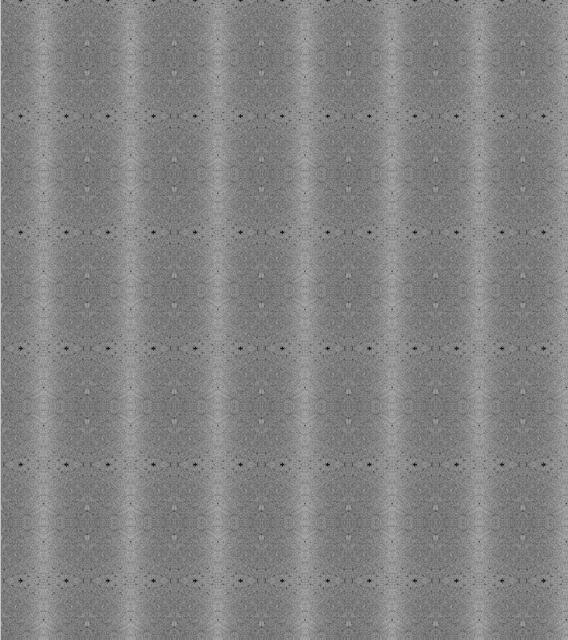
Reproduce this pattern procedurally as a Shadertoy shader.

```glsl
// Grey worn concrete, mirrored into tiles with pale vertical bands, sparse specks, hairlines and dark arrow chips.
const vec2 REPEATS = vec2(6.518, 5.51);   // tiles across and down
const float TILE_RATIO = 1.337;           // tile height / width
const float BASE_GREY = 0.473;
const float SLOPE_GAIN = 0.045;
const float BAND_GAIN = 0.08;
const float BAND_WIDTH = 0.12;
const float ROW_GAIN = 0.03;
const float GRAIN_GAIN = 0.2;
const float GRAIN_SCALE = 88.0;
const float CRACK_SCALE = 5.0;
const float CRACK_WIDTH = 0.003;
const float EDGE_WIDTH = 0.0014;          // pale rim at the left, in canvas widths
const vec2 CHIP_POS = vec2(0.24, 0.0);
const vec3 CHIP_COLOR = vec3(0.08);
const vec3 SPECK_COLOR = vec3(0.2);
const vec3 PALE_COLOR = vec3(0.68);
const mat2 TURN = mat2(0.82, 0.572, -0.572, 0.82);

vec2 hash2(vec2 p) {
    vec3 a = fract(p.xyx * vec3(0.1031, 0.1030, 0.0973));
    a += dot(a, a.yzx + 33.33);
    return fract((a.xx + a.yz) * a.zy);
}

float valueNoise(vec2 p) {
    vec2 i = floor(p), f = fract(p);
    f = f * f * (3.0 - 2.0 * f);
    vec2 e = vec2(1, 0);
    return mix(mix(hash2(i).x, hash2(i + e).x, f.x),
               mix(hash2(i + e.yx).x, hash2(i + e.xx).x, f.x), f.y);
}

// Distance between the two nearest cell points: near zero on cell borders
float cellBorder(vec2 p) {
    vec2 i = floor(p);
    float near1 = 9.0, near2 = 9.0;
    for (int y = -1; y <= 1; y++)
    for (int x = -1; x <= 1; x++) {
        vec2 c = i + vec2(x, y);
        float d = length(c + hash2(c + 7.0) - p);
        near2 = min(near2, max(near1, d));
        near1 = min(near1, d);
    }
    return near2 - near1;
}

float fillShape(float d, float aa) {
    return 1.0 - smoothstep(-0.5 * aa, 0.5 * aa, d);
}

float ellipse(vec2 p, vec2 r) {
    return (length(p / r) - 1.0) * min(r.x, r.y);
}

// One small oval per chosen cell of a turned grid, kept inside that cell
float specks(vec2 p, float scale, float density, float radius, float aa) {
    p = TURN * p + 5.0;
    vec2 cell = floor(p * scale);
    vec2 h = hash2(cell + 41.0), k = hash2(cell + 93.0);
    vec2 center = (cell + 0.25 + 0.5 * h) / scale;
    vec2 r = radius * mix(vec2(0.6), vec2(1.0, 1.4), k.yx);
    return fillShape(ellipse(p - center, r), aa) * step(k.x, density);
}

// Blunt arrow pointing along +x
float arrowChip(vec2 p) {
    p.y = abs(p.y);
    float head = max(-p.x - 0.006, (p.x + p.y - 0.022) * 0.707);
    float tail = max(abs(p.x + 0.012) - 0.013, p.y - 0.009);
    return min(head, tail);
}

void mainImage(out vec4 fragColor, in vec2 fragCoord) {
    // Fold into one quarter tile: x from dark axis to pale axis, y from chip row to middle
    vec2 uv = fragCoord / iResolution.xy;
    vec2 tile = vec2(uv.x, 1.0 - uv.y) * REPEATS;
    vec2 q = abs(fract(tile + 0.5) - 0.5) * vec2(1.0, TILE_RATIO);
    float aa = 1.4 * REPEATS.x / iResolution.x;
    float rowFade = exp(-q.y * q.y / 0.025);

    // Pale bands, softened around the chip rows
    float band = exp(-pow((0.5 - q.x) / BAND_WIDTH, 2.0));
    float grey = BASE_GREY + SLOPE_GAIN * smoothstep(0.05, 0.45, q.x);
    grey += BAND_GAIN * band * (1.0 - 0.35 * rowFade);
    grey += ROW_GAIN * rowFade * (1.0 - band);

    // Fine grain from two lattices turned against each other
    float grain = 0.65 * valueNoise(TURN * q * GRAIN_SCALE + 90.0)
                + 0.35 * valueNoise(q * GRAIN_SCALE * 0.77 + 30.0);
    grey += GRAIN_GAIN * (grain - 0.5);
    vec3 color = vec3(grey);

    // Broken hairline cracks
    vec2 bent = q + 0.014 * sin(q.yx * 41.0 + vec2(0.0, 2.0));
    float crack = fillShape(cellBorder(bent * CRACK_SCALE) / CRACK_SCALE - CRACK_WIDTH, aa);
    crack *= smoothstep(0.5, 0.7, valueNoise(q * 15.0 + 20.0)) * smoothstep(0.2, 0.4, q.y);
    color = mix(color, SPECK_COLOR, 0.35 * crack);

    // Scattered specks, more of them beside the chip rows
    float offRow = smoothstep(0.01, 0.03, q.y);
    float dark = offRow * specks(q + 1.7, 19.0, 0.01 + 0.32 * rowFade, 0.012, aa);
    dark = max(dark, 0.8 * specks(q + 3.0, 31.0, 0.04 + 0.1 * rowFade, 0.007, aa));
    color = mix(color, SPECK_COLOR, 0.65 * dark);

    // Pale split oval and dash on the dark axis, pale chip beside it
    float pale = 0.7 * fillShape(ellipse(q - vec2(0.016, 0.50), vec2(0.012, 0.025)), aa);
    pale = max(pale, 0.35 * fillShape(ellipse(q - vec2(0.07, 0.41), vec2(0.045, 0.007)), aa));
    color = mix(color, PALE_COLOR, pale);
    color = mix(color, SPECK_COLOR, 0.6 * fillShape(ellipse(q - vec2(0.188, 0.306), vec2(0.010)), aa));
    color = mix(color, PALE_COLOR, 0.8 * fillShape(ellipse(q - vec2(0.178, 0.30), vec2(0.009, 0.012)), aa));

    // Dark dots on both axes and the arrow chips
    float dots = fillShape(length(q - vec2(0.5, 0.45)) - 0.010, aa);
    dots = max(dots, fillShape(ellipse(q - vec2(0.045, 0.0), vec2(0.007, 0.017)), aa));
    dots = max(dots, fillShape(length(q - vec2(0.0, 0.535)) - 0.009, aa));
    color = mix(color, SPECK_COLOR, 0.8 * dots);
    color = mix(color, CHIP_COLOR, fillShape(arrowChip(q - CHIP_POS), aa));

    // Pale rim
    color = mix(color, vec3(0.8), fillShape(uv.x - EDGE_WIDTH, 1.0 / iResolution.x));
    fragColor = vec4(color, 1.0);
}
```
